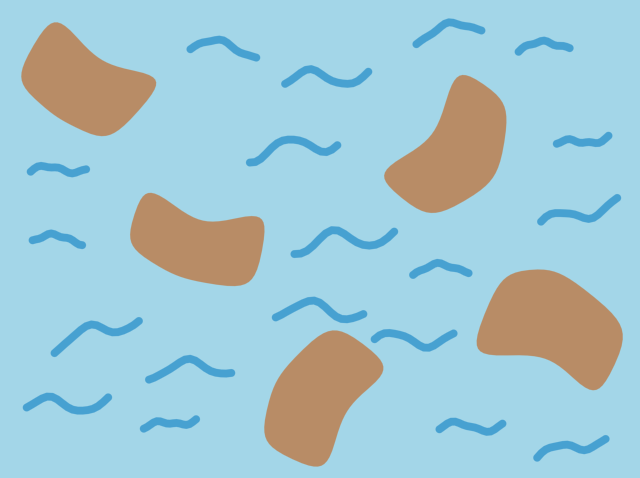
This pattern is drawn by a Shadertoy shader. Its source:

```glsl
// Flat map of a pale sea with smooth brown islands and short hand-drawn waves.
// A 5x5 wrapping grid holds one island per row, spaced by a knight's move; the
// other cells hold a wave, pushed off its island. Only open sea meets the edges.

#define GRID 5.0            // cells per side; the island spacing relies on 5
#define ISLAND_RADIUS 0.152 // in canvas heights
#define ISLAND_STRETCH 1.15 // width against height
#define CORNERS 6.0         // control corners of an island
#define CORNER_PULL 1.7     // higher gives tighter corners
#define WAVE_SHARE 0.95     // share of free cells with a wave
#define WAVE_WIDTH 0.0082   // half the stroke, in canvas heights
#define WAVE_HEIGHT 0.019
#define JITTER 0.03
#define ISLAND_MARGIN vec2(0.185, 0.165) // least distance of centers from the edges
#define WAVE_MARGIN vec2(0.12, 0.064)

const float TAU = 6.2831853;
const vec3 SEA = vec3(0.64, 0.84, 0.91);
const vec3 LAND = vec3(0.72, 0.55, 0.40);
const vec3 WAVE = vec3(0.28, 0.63, 0.82);

float hash(vec2 p) {
    return fract(sin(dot(p, vec2(127.1, 311.7))) * 43758.5453);
}

float segmentDistance(vec2 p, vec2 a, vec2 b) {
    vec2 ab = b - a;
    float t = clamp(dot(p - a, ab) / dot(ab, ab), 0.0, 1.0);
    return length(p - a - ab * t);
}

bool isIsland(vec2 cell) {
    return mod(cell.x - 2.0 * cell.y - 1.5, GRID) < 1.0;
}

// Control corner of an island: the first is a deep notch, the fourth a shallow one
vec2 islandCorner(vec2 cell, float k) {
    k = mod(k + 0.5, CORNERS) - 0.5;
    float turn = hash(cell + 3.7);
    float angle = TAU * (turn + (k + 0.5 * hash(cell + 1.3 * k) - 0.25) / CORNERS);
    float r = hash(cell + 2.9 * k + 11.0);
    float reach = mix(0.88, 1.12, r);
    if (k < 0.5) reach = mix(0.1, 0.27, r);
    else if (abs(k - 3.0) < 0.5) reach = mix(0.42, 1.0, r);
    return ISLAND_RADIUS * reach * vec2(ISLAND_STRETCH * cos(angle), sin(angle));
}

// Signed distance to a closed curve of rational quadratic arcs
float islandDistance(vec2 p, vec2 cell) {
    float d = 1.0, side = 1.0;
    vec2 a = islandCorner(cell, CORNERS - 1.0);
    vec2 b = islandCorner(cell, 0.0);
    vec2 from = 0.5 * (a + b);
    for (float k = 0.0; k < CORNERS; k++) {
        vec2 c = islandCorner(cell, k + 1.0);
        for (int i = 1; i <= 10; i++) {
            float t = float(i) / 10.0, s = 1.0 - t;
            vec3 w = vec3(s * s, 2.0 * CORNER_PULL * s * t, t * t);
            vec2 to = (w.x * 0.5 * (a + b) + w.y * b + w.z * 0.5 * (b + c)) / (w.x + w.y + w.z);
            d = min(d, segmentDistance(p, from, to));
            // Each edge crossed to the right flips inside and outside
            if ((from.y > p.y) != (to.y > p.y) &&
                p.x < from.x + (to.x - from.x) * (p.y - from.y) / (to.y - from.y)) side = -side;
            from = to;
        }
        a = b;
        b = c;
    }
    return d * side;
}

// One wavy stroke: a tilted sine with a small wobble of the hand
vec2 wavePoint(vec2 cell, float t) {
    float size = hash(cell + 5.1);
    float phase = mix(-0.6, 1.6, hash(cell + 6.2));
    float y = sin(phase - t * mix(2.0, 4.2, size)) * mix(0.65, 1.1, size);
    y += 0.12 * sin(8.0 * t + TAU * hash(cell + 7.3));
    y += t * mix(-0.3, 1.6, hash(cell + 8.4));
    return vec2(t * mix(0.05, 0.105, size), y * WAVE_HEIGHT);
}

float waveDistance(vec2 p, vec2 cell) {
    float d = 1.0;
    vec2 from = wavePoint(cell, -1.0);
    for (int i = 1; i <= 16; i++) {
        vec2 to = wavePoint(cell, float(i) / 8.0 - 1.0);
        d = min(d, segmentDistance(p, from, to));
        from = to;
    }
    return d - WAVE_WIDTH;
}

void mainImage(out vec4 fragColor, in vec2 fragCoord) {
    vec2 p = fragCoord / iResolution.y;
    vec2 canvas = vec2(iResolution.x / iResolution.y, 1.0);
    float land = 1.0, wave = 1.0;

    for (float y = 0.0; y < GRID; y++)
    for (float x = 0.0; x < GRID; x++) {
        vec2 cell = vec2(x, y);
        bool island = isIsland(cell);
        vec2 center = (cell + 0.5) / GRID * canvas;
        center += JITTER * (vec2(hash(cell + 0.4), hash(cell + 9.6)) - 0.5);

        // Push waves away from the neighbouring island, keep all off the edges
        vec2 e = vec2(1.0, 0.0);
        vec2 push = vec2(float(isIsland(cell - e.xy)) - float(isIsland(cell + e.xy)),
                         float(isIsland(cell - e.yx)) - float(isIsland(cell + e.yx)));
        if (!island) center += push * 0.06;
        vec2 margin = island ? ISLAND_MARGIN : WAVE_MARGIN;
        center = clamp(center, margin, canvas - margin);

        // Shortest way round the wrapping canvas
        vec2 q = p - center;
        q -= canvas * floor(q / canvas + 0.5);
        if (length(q) > 0.25) continue;
        if (island) land = min(land, islandDistance(q, cell));
        else if (hash(cell + 4.5) < WAVE_SHARE) wave = min(wave, waveDistance(q, cell));
    }

    float soft = 0.75 / iResolution.y;
    vec3 color = mix(WAVE, SEA, smoothstep(-soft, soft, wave));
    fragColor = vec4(mix(LAND, color, smoothstep(-soft, soft, land)), 1.0);
}
```
